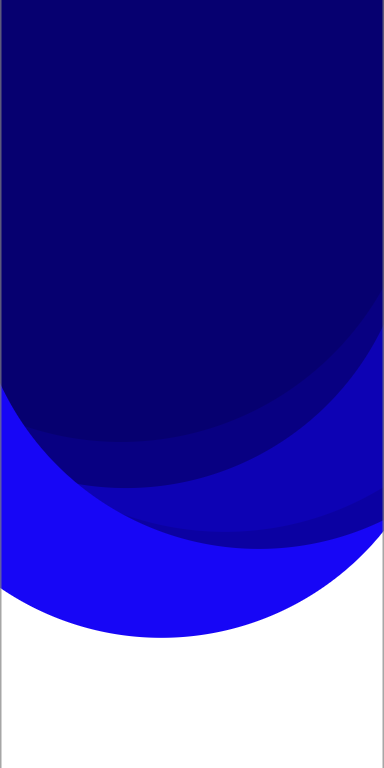
Give the GLSL for this background, as a Shadertoy shader.

```glsl
const vec3 WHITE = vec3(1.0);
const vec3 BRIGHT_BLUE = vec3(0.09, 0.025, 0.965);
const vec3 SHADE_BLUE = vec3(0.045, 0.005, 0.635);
const vec3 MID_BLUE = vec3(0.05, 0.008, 0.705);
const vec3 NAVY = vec3(0.03, 0.0, 0.51);
const vec3 DEEP_NAVY = vec3(0.025, 0.0, 0.44);
const vec3 BORDER_GRAY = vec3(0.5);

// Signed distance to a round-bottomed column that extends upward
float domeDistance(vec2 point, vec2 center, float radius) {
    vec2 offset = point - center;
    offset.y = min(offset.y, 0.0);
    return length(offset) - radius;
}

// Antialiased coverage of the inside of a signed distance
float coverage(float dist, float pixel) {
    return clamp(0.5 - dist / pixel, 0.0, 1.0);
}

vec3 paint(vec3 base, vec3 color, float dist, float pixel) {
    return mix(base, color, coverage(dist, pixel));
}

void mainImage(out vec4 fragColor, in vec2 fragCoord) {
    // One unit is the canvas width; the height spans two units
    vec2 point = fragCoord / iResolution.xy * vec2(1.0, 2.0);
    float pixel = max(1.0 / iResolution.x, 2.0 / iResolution.y);

    // Outer bowl
    float bowl = domeDistance(point, vec2(0.420, 1.081), 0.742);
    vec3 color = paint(WHITE, BRIGHT_BLUE, bowl, pixel);

    // Overlapping layers, all clipped by the middle bowl
    float middle = domeDistance(point, vec2(0.674, 1.3125), 0.742);
    float inner = domeDistance(point, vec2(0.586, 1.404), 0.789);
    float navy = domeDistance(point, vec2(0.328, 1.471), 0.742);
    float deep = domeDistance(point, vec2(0.315, 1.630), 0.781);
    vec3 layers = paint(SHADE_BLUE, MID_BLUE, inner, pixel);
    layers = paint(layers, NAVY, navy, pixel);
    layers = paint(layers, DEEP_NAVY, deep, pixel);
    color = paint(color, layers, middle, pixel);

    // Thin translucent lines along both sides
    float side = min(point.x, 1.0 - point.x) - 1.0 / 256.0;
    color = mix(color, BORDER_GRAY, 0.7 * coverage(side, 1.0 / iResolution.x));

    fragColor = vec4(color, 1.0);
}
```
